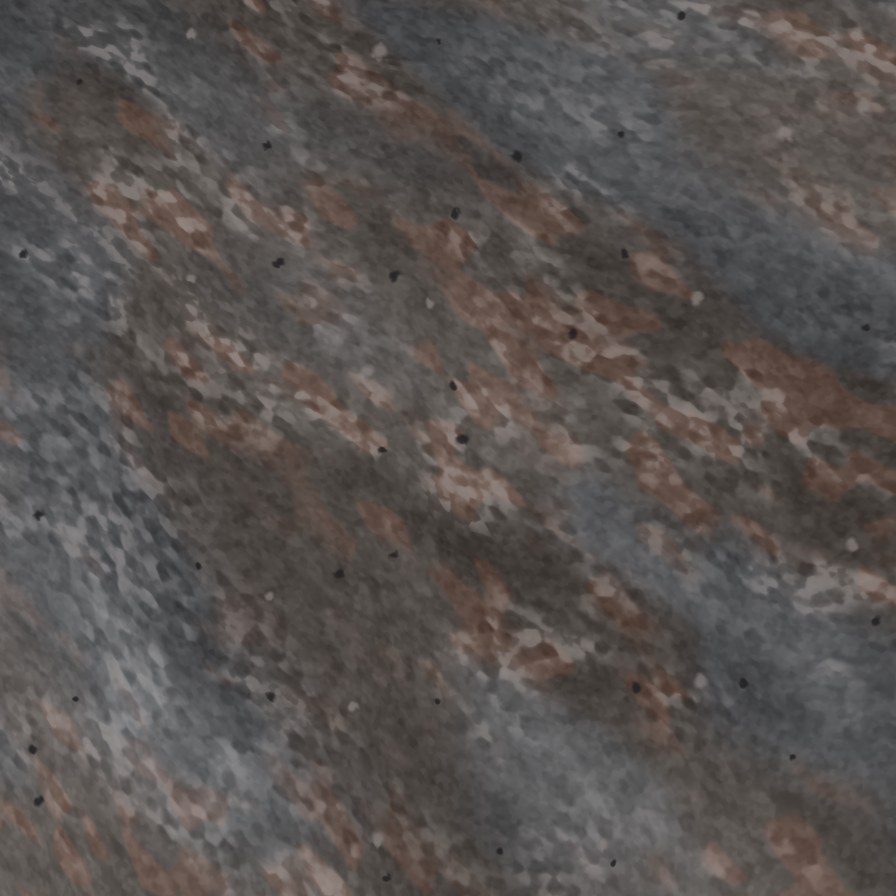
Write a WebGL 1 fragment shader that draws this texture.

```glsl
precision highp float;
uniform vec2 u_resolution;

// Colours
const vec3 BROWN = vec3(0.345, 0.321, 0.308);
const vec3 SLATE = vec3(0.338, 0.341, 0.350);
const vec3 RUST = vec3(0.055, 0.008, -0.012);
const vec3 PALE = vec3(0.56, 0.53, 0.52);
const vec3 PIT = vec3(0.13, 0.125, 0.13);

// Direction of the layers: tilt in radians, and how far they fan out
const float TILT = 0.70;
const float FAN = -0.40;

// Sizes as cells per canvas, along and across the layers
const vec2 CLOUD_SCALE = vec2(2.6, 6.5);
const vec2 PATCH_SCALE = vec2(8.0, 19.0);
const vec2 GRAIN_SCALE = vec2(62.0, 105.0);
const vec2 MICRO_SCALE = vec2(150.0, 210.0);

// Strengths
const float CLOUD_DEPTH = 0.12;
const float PATCH_DEPTH = 0.10;
const float GRAIN_CALM = 0.07;
const float GRAIN_ROUGH = 0.20;
const float MICRO_DEPTH = 0.055;
const float FLECK_STRENGTH = 0.60;

// Large bands, each from start (xy) to end (zw)
const vec4 VEIN = vec4(-0.02, 0.83, 0.53, 0.41);
const vec4 SLATE_BED = vec4(0.04, 0.50, 0.28, 0.10);
const vec4 SMOOTH_BED = vec4(0.66, 0.43, 0.93, 0.22);
const vec4 DARK_BED = vec4(0.26, 0.42, 0.56, 0.06);
const vec4 TOP_BED = vec4(0.48, 0.97, 0.95, 0.84);

vec3 hash3(vec2 cell) {
  vec3 q = vec3(dot(cell, vec2(127.1, 311.7)),
                dot(cell, vec2(269.5, 183.3)),
                dot(cell, vec2(419.2, 371.9)));
  return fract(sin(q) * 43758.5);
}

// Cellular noise whose cells melt into each other, centred on zero
float softCells(vec2 p) {
  vec2 base = floor(p);
  float total = 0.0;
  float weights = 0.0;
  for (int j = -1; j <= 1; j++) {
    for (int i = -1; i <= 1; i++) {
      vec2 cell = base + vec2(float(i), float(j));
      vec3 h = hash3(cell);
      vec2 d = cell + h.xy - p;
      float w = exp(-6.0 * dot(d, d));
      total += w * h.z;
      weights += w;
    }
  }
  return total / weights - 0.5;
}

// Soft stroke around a line segment
float band(vec2 p, vec4 ends, float width) {
  vec2 axis = ends.zw - ends.xy;
  vec2 q = p - ends.xy;
  float d = length(q - axis * clamp(dot(q, axis) / dot(axis, axis), 0.0, 1.0)) / width;
  return exp(-d * d);
}

// Sparse round spots, at most one per cell
float spots(vec2 p, float scale, float density, float radius) {
  vec2 cell = floor(p * scale);
  vec3 h = hash3(cell + scale);
  float size = radius * (0.55 + 0.45 * h.x);
  float d = length(p - (cell + 0.25 + 0.5 * h.xy) / scale);
  return step(h.z, density) * (1.0 - smoothstep(size * 0.4, size * 1.3, d));
}

void main() {
  vec2 p = gl_FragCoord.xy / u_resolution.y;

  // Layer coordinates: x along, y across
  vec2 c = p - 0.5;
  float cs = cos(TILT);
  float sn = sin(TILT);
  vec2 layer = vec2(cs * c.x - sn * c.y, sn * c.x + cs * c.y);
  layer.y += FAN * layer.x * layer.y + 0.006 * sin(layer.x * 17.0 + layer.y * 9.0);

  float cloud = softCells(layer * CLOUD_SCALE + 3.7);
  float tint = softCells(layer * CLOUD_SCALE * 1.3 + 21.3);
  float patches = softCells(layer * PATCH_SCALE + 11.1);
  float breakup = softCells(layer * PATCH_SCALE * 2.3 + 31.9);
  float grain = softCells(layer * GRAIN_SCALE + 5.3);
  float micro = softCells(layer * MICRO_SCALE + 47.0);

  // Large bands with frayed edges
  vec2 frayed = p + 0.035 * vec2(patches, breakup);
  float vein = band(frayed, VEIN, 0.021);
  float slateBed = band(frayed, SLATE_BED, 0.085);
  float smoothBed = band(frayed, SMOOTH_BED, 0.036);
  float darkBed = band(frayed, DARK_BED, 0.075);
  float topBed = band(frayed, TOP_BED, 0.065);
  float calm = max(smoothBed, max(darkBed, topBed));

  // Ground colour
  float blue = smoothstep(-0.10, 0.28, tint + 0.12 * (p.y - 0.5));
  vec3 color = mix(BROWN, SLATE, clamp(blue + slateBed + smoothBed, 0.0, 1.0));
  color += RUST * smoothstep(0.12, 0.35, breakup - 0.5 * tint) * (1.0 - blue) * (1.0 - calm);

  // Light and dark layers with grain
  float rough = smoothstep(-0.15, 0.30, patches + 0.5 * breakup + 0.35 * slateBed) * (1.0 - 0.75 * calm);
  float tone = CLOUD_DEPTH * cloud + PATCH_DEPTH * (patches + 0.5 * breakup) * (1.0 - 0.6 * calm);
  tone += mix(GRAIN_CALM, GRAIN_ROUGH, rough) * grain + MICRO_DEPTH * micro;
  tone += 0.035 * slateBed + 0.045 * smoothBed + 0.025 * vein - 0.035 * darkBed - 0.025 * topBed;
  color += tone;

  // Pale mineral flecks, dense in the vein
  float place = smoothstep(0.08, 0.38, patches + 0.6 * breakup) * (1.0 - calm);
  place = max(0.65 * place, vein * smoothstep(-0.45, 0.10, breakup));
  float fleck = smoothstep(0.0, 0.30, grain + 0.35 * micro) * place;
  color = mix(color, PALE, FLECK_STRENGTH * fleck);

  // Chips and pits
  vec2 rugged = p + 0.005 * vec2(grain, micro);
  color = mix(color, PALE, 0.65 * spots(rugged, 11.0, 0.10, 0.010));
  color = mix(color, PIT, 0.85 * spots(rugged, 15.0, 0.13, 0.0065));

  gl_FragColor = vec4(clamp(color, 0.0, 1.0), 1.0);
}
```
